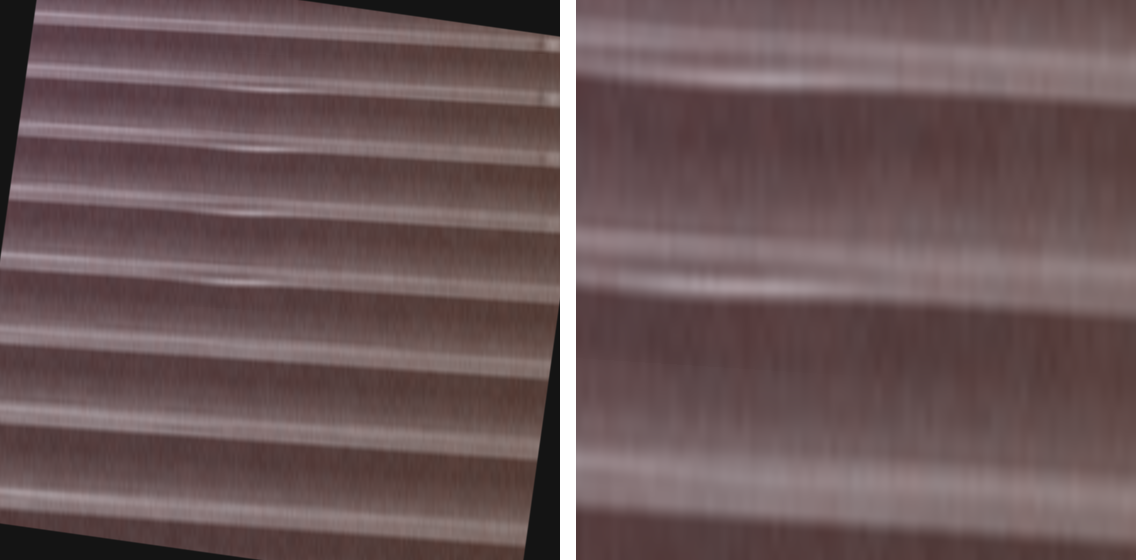
Left, the full canvas; right, a detail of the centre.
Write a three.js fragment shader that draws this texture.

```glsl
// Weathered corrugated sheet: eight pale ridges over dull red-brown troughs, on
// a square tilted against black. A quadratic spacing gives the perspective, one
// shade profile repeats per ridge, and dents, knots and grain are layered on it.

#define TILT 0.1396          // clockwise turn of the sheet, radians
#define FIRST_RIDGE 0.052    // depth of the first ridge below the top
#define SPACING 0.0911       // initial distance between ridges
#define SPREAD 0.0047        // growth of that distance per ridge
#define DENT_WIDTH 0.085
#define DENT_DEPTH 0.30
#define GRAIN 0.10
#define EDGE_SOFTNESS 0.002
#define BACKDROP vec3(0.08, 0.08, 0.08)
#define TROUGH vec3(0.32, 0.23, 0.23)
#define CREST vec3(0.61, 0.55, 0.56)

varying vec2 vUv;

float hash(vec2 p) {
  return fract(sin(dot(p, vec2(127.1, 311.7))) * 43758.55);
}

float noise(vec2 p) {
  vec2 i = floor(p), f = fract(p);
  f = f * f * (3.0 - 2.0 * f);
  return mix(mix(hash(i), hash(i + vec2(1.0, 0.0)), f.x),
             mix(hash(i + vec2(0.0, 1.0)), hash(i + vec2(1.0, 1.0)), f.x), f.y);
}

float bell(float d, float width) {
  d /= width;
  return exp(-d * d);
}

// Ridge coordinate: whole numbers lie on the ridge centres, counted downward.
float ridgeCoord(vec2 p) {
  float depth = 1.0 - p.y;
  float slope = 0.053 + 0.02 * depth;
  float y = depth - slope * (p.x - 0.5) - FIRST_RIDGE;
  float root = sqrt(max(SPACING * SPACING + 4.0 * SPREAD * y, 0.0));
  return (root - SPACING) / (2.0 * SPREAD);
}

// Shade over one period: dark trough, slow climb, pale ridge, sharp fall.
float ridgeProfile(float g, float x) {
  float shade = 0.04 + 0.16 * smoothstep(0.18, 0.46, g);
  shade += 0.20 * smoothstep(0.42, 0.64, g);
  shade += 0.26 * smoothstep(0.62, 0.74, g);
  shade += mix(0.24, 0.08, x) * bell(g - 0.76, 0.05);
  return mix(shade, 0.04, smoothstep(0.90, 1.0, g));
}

void main() {
  vec2 p = vUv;
  float n = ridgeCoord(p);
  float row = floor(n + 0.5);

  // Dents run down the second to fifth ridges, drifting left.
  float dented = step(0.5, row) * step(row, 4.5);
  float dentX = p.x - (0.455 - 0.019 * (row - 1.0) + 0.012 * (hash(vec2(row, 3.0)) - 0.5));
  float dent = dented * bell(dentX, DENT_WIDTH);
  float g = fract(n - 0.2 - 0.04 * dent);

  float shade = ridgeProfile(g, p.x);
  shade *= mix(1.16, 0.92, p.x);
  shade -= DENT_DEPTH * dent * bell(g - 0.80, 0.06);
  shade += 0.15 * dent * bell(g - 0.68, 0.035);
  shade += 0.42 * dented * bell(dentX - 0.03, 0.06) * bell(g - 0.90, 0.045);

  // Bright knots with a dark smudge beside them at the upper right edge.
  float knots = max(1.0 - 0.25 * row, 0.0) * step(-0.5, row);
  shade += 0.40 * knots * bell(p.x - 0.988, 0.013) * bell(g - 0.82, 0.11);
  shade -= 0.28 * knots * bell(p.x - 0.967, 0.008) * bell(g - 0.82, 0.16);

  // Streaks along the ridges, fine upright grain and broad blotches.
  float ridge = smoothstep(0.45, 0.75, g) * (1.0 - smoothstep(0.90, 1.0, g));
  float streak = noise(vec2(p.x * 9.0, n * 17.0)) - 0.5;
  float grain = noise(p * vec2(230.0, 60.0)) - 0.5;
  float blotch = noise(p * vec2(42.0, 26.0)) - 0.5;
  shade += 0.20 * streak * ridge * mix(1.0, 0.35, p.x);
  shade += GRAIN * grain + 0.06 * blotch;
  shade += 0.07 * (p.y - 0.4) * (1.0 - ridge);

  // Lilac toward the upper left, brown toward the right.
  vec3 color = mix(TROUGH, CREST, clamp(shade, -0.1, 1.15));
  float lilac = (1.0 - p.x) * smoothstep(0.1, 1.0, p.y);
  color += vec3(0.010, -0.006, 0.030) * lilac;
  color += vec3(0.004, 0.002, -0.022) * smoothstep(0.3, 1.0, p.x);
  float tint = noise(p * vec2(60.0, 34.0) + 19.0) - 0.5;
  color += vec3(0.014, -0.008, -0.012) * tint;

  // Tilted square outline.
  vec2 q = p - 0.5;
  float c = cos(TILT), s = sin(TILT);
  vec2 sheet = abs(vec2(c * q.x - s * q.y, s * q.x + c * q.y));
  float outside = max(sheet.x, sheet.y) - 0.5;
  float cover = 1.0 - smoothstep(-EDGE_SOFTNESS, EDGE_SOFTNESS, outside);
  gl_FragColor = vec4(mix(BACKDROP, color, cover), 1.0);
}
```
